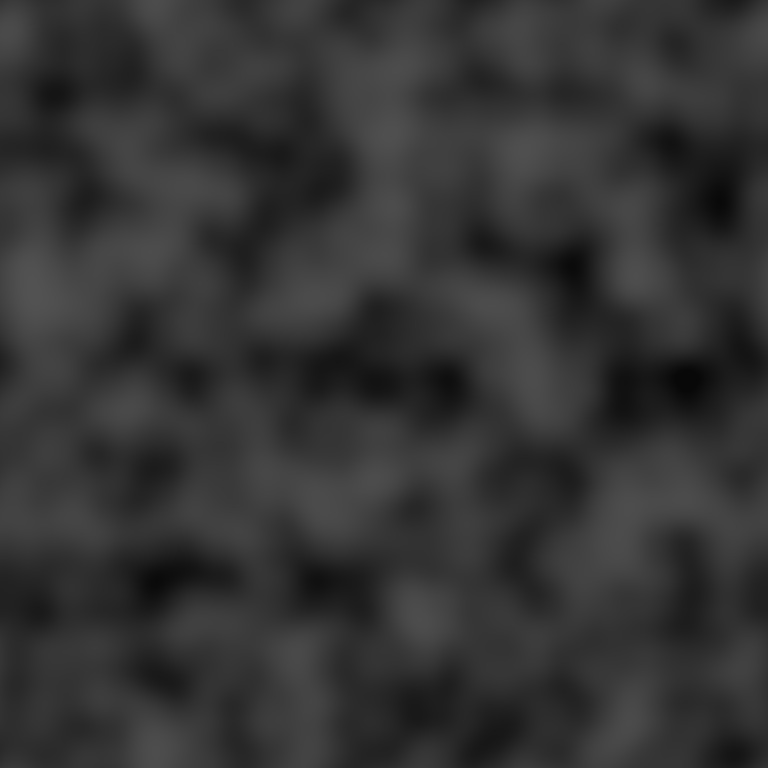
A three.js fragment shader for this texture:

```glsl
// Soft, seamless charcoal clouds: two octaves of gradient noise with dark hollows.
#define CELLS 7.0
#define OCTAVES 2
#define DETAIL_WEIGHT 0.45
#define MID_GRAY 0.207
#define CONTRAST 0.235
#define HOLLOW_DEPTH 0.10
#define SEED 3.7

varying vec2 vUv;

// Random unit vector for a lattice point
vec2 latticeGradient(vec2 point) {
  float hash = fract(sin(dot(point, vec2(127.1, 311.7)) + SEED) * 43758.547);
  float angle = 6.28318 * hash;
  return vec2(cos(angle), sin(angle));
}

// Contribution of one cell corner, wrapped so the tile repeats
float cornerRamp(vec2 cell, vec2 local, vec2 corner, float period) {
  vec2 point = mod(cell + corner, period);
  return dot(latticeGradient(point), local - corner);
}

// Gradient noise with quintic blending
float gradientNoise(vec2 position, float period) {
  vec2 cell = floor(position);
  vec2 local = fract(position);
  vec2 blend = local * local * local * (local * (local * 6.0 - 15.0) + 10.0);
  float bottom = mix(cornerRamp(cell, local, vec2(0.0, 0.0), period),
                     cornerRamp(cell, local, vec2(1.0, 0.0), period), blend.x);
  float top = mix(cornerRamp(cell, local, vec2(0.0, 1.0), period),
                  cornerRamp(cell, local, vec2(1.0, 1.0), period), blend.x);
  return mix(bottom, top, blend.y);
}

// Sum of octaves, each twice as fine and fainter
float cloudNoise(vec2 uv) {
  float sum = 0.0;
  float weight = 1.0;
  float period = CELLS;
  for (int i = 0; i < OCTAVES; i++) {
    sum += weight * gradientNoise(uv * period, period);
    weight *= DETAIL_WEIGHT;
    period *= 2.0;
  }
  return sum;
}

void main() {
  float cloud = cloudNoise(vUv);
  // The squared term deepens hollows and softens highlights
  float gray = MID_GRAY + CONTRAST * cloud - HOLLOW_DEPTH * cloud * cloud;
  gl_FragColor = vec4(vec3(clamp(gray, 0.03, 0.40)), 1.0);
}
```
